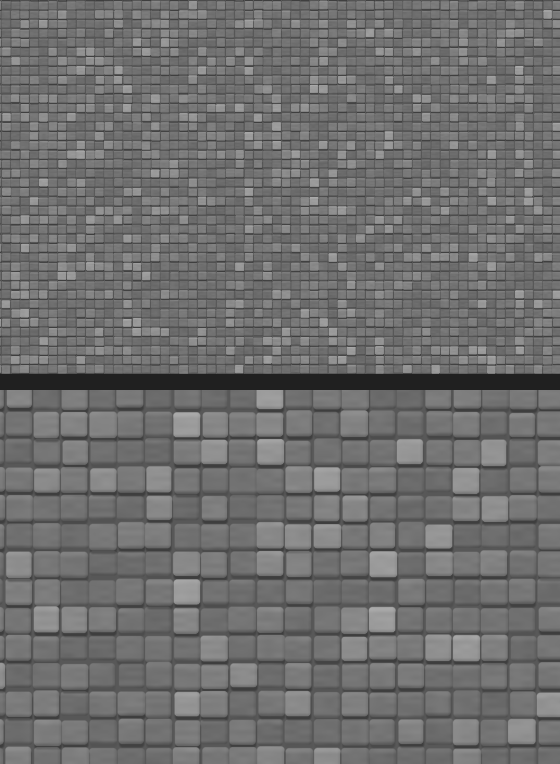
Top, the full canvas; bottom, a detail of the centre.
Reproduce this texture procedurally as a WebGL 2 fragment shader.

```glsl
#version 300 es
precision highp float;
// A wall of small grey rounded blocks at uneven heights, lit from above.

uniform vec2 u_resolution;
out vec4 outColor;

const float COLUMNS = 60.0;                // blocks across; 40 rows at 3:2
const vec2 GRID_OFFSET = vec2(0.17, 0.08); // in blocks, from the top left
const vec2 HALF_SIZE = vec2(0.475, 0.455); // half block, in blocks
const float CORNER = 0.13;
const float JITTER = 0.035;
const float SIZE_VARIATION = 0.025;
const float SHADOW_DROP = 0.13;
const float SHADOW_STRENGTH = 0.30;
const float RIM_LIGHT = 0.055;
const float RIM_SHADE = 0.10;
const float WEAR = 0.035;
const vec3 JOINT_COLOR = vec3(0.345);
const vec3 LOW_COLOR = vec3(0.415);
const vec3 HIGH_COLOR = vec3(0.615);

float hash(vec2 p) {
  return fract(sin(dot(p, vec2(127.1, 311.7))) * 43758.5453);
}

vec2 hash2(vec2 p) {
  return vec2(hash(p + 17.3), hash(p + 51.9));
}

float noise(vec2 p) {
  vec2 i = floor(p);
  vec2 f = fract(p);
  f = f * f * (3.0 - 2.0 * f);
  return mix(mix(hash(i), hash(i + vec2(1, 0)), f.x),
             mix(hash(i + vec2(0, 1)), hash(i + vec2(1, 1)), f.x), f.y);
}

float roundedBox(vec2 p, vec2 halfSize, float radius) {
  vec2 q = abs(p) - halfSize + radius;
  return length(max(q, 0.0)) + min(max(q.x, q.y), 0.0) - radius;
}

// Mostly low blocks, with a few that stand out.
float blockHeight(vec2 id) {
  float h = hash(id);
  return 0.45 * h + 0.55 * pow(h, 7.0);
}

vec2 blockCenter(vec2 id) {
  return id + 0.5 + (hash2(id) - 0.5) * 2.0 * JITTER;
}

vec2 blockSize(vec2 id) {
  return HALF_SIZE + (hash2(id + 83.0) - 0.5) * 2.0 * SIZE_VARIATION;
}

vec3 blockColor(vec2 p, vec2 id, vec2 halfSize) {
  vec3 color = mix(LOW_COLOR, HIGH_COLOR, blockHeight(id));
  vec2 q = p / halfSize;
  // Bevels: bright upper rim, dark lower and right rims
  color += RIM_LIGHT * smoothstep(0.45, 0.85, -q.y) * hash(id + 7.0);
  color -= RIM_SHADE * smoothstep(0.65, 1.0, q.y);
  color -= 0.4 * RIM_SHADE * smoothstep(0.7, 1.0, q.x);
  // Worn streaks along the face
  color += WEAR * (noise((p + id * 3.7) * vec2(2.5, 6.0)) - 0.5);
  return color;
}

void main() {
  // Block units, with y pointing down from the top edge
  float scale = COLUMNS / u_resolution.x;
  vec2 p = vec2(gl_FragCoord.x, u_resolution.y - gl_FragCoord.y) * scale;
  p -= GRID_OFFSET;
  vec2 cell = floor(p);
  float soft = max(0.5 * scale, 0.03);

  // Blocks over the joints
  vec3 color = JOINT_COLOR;
  float surface = 0.0;
  for (int y = -1; y <= 1; y++) {
    for (int x = -1; x <= 1; x++) {
      vec2 id = cell + vec2(x, y);
      vec2 local = p - blockCenter(id);
      vec2 size = blockSize(id);
      float cover = 1.0 - smoothstep(-soft, soft, roundedBox(local, size, CORNER));
      color = mix(color, blockColor(local, id, size), cover);
      surface = mix(surface, blockHeight(id), cover);
    }
  }

  // Shadows that higher blocks throw down onto their neighbours
  float shadow = 0.0;
  for (int y = -1; y <= 0; y++) {
    for (int x = -1; x <= 1; x++) {
      vec2 id = cell + vec2(x, y);
      vec2 local = p - blockCenter(id) - vec2(0.02, SHADOW_DROP);
      float edge = roundedBox(local, blockSize(id), CORNER);
      float shade = 1.0 - smoothstep(-0.06, 0.05, edge);
      float rise = blockHeight(id) - surface;
      shadow = max(shadow, shade * smoothstep(0.0, 0.35, rise));
    }
  }
  color *= 1.0 - SHADOW_STRENGTH * shadow;

  outColor = vec4(clamp(color, 0.0, 1.0), 1.0);
}
```
